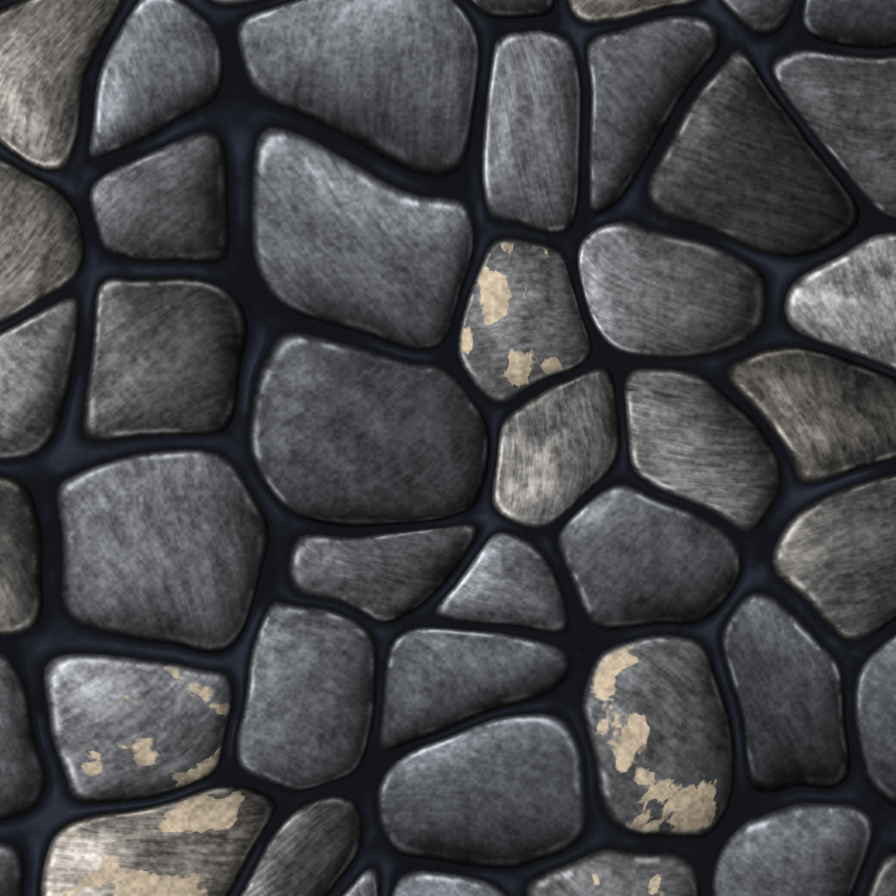
Write a WebGL 1 fragment shader that draws this texture.

```glsl
precision highp float;
// Dark, water-worn river pebbles bedded in blue-black grout.
// Rounded Voronoi cells give each stone a soft edge distance and slope,
// which drive the lighting, worn rims, scratches, grain and mineral patches.
uniform vec2 u_resolution;

float hash(vec2 p) {
  return fract(sin(dot(p, vec2(127.1, 311.7))) * 43758.5453);
}

vec2 hash2(vec2 p) {
  return vec2(hash(p), hash(p + 57.3));
}

float noise(vec2 p) {
  vec2 i = floor(p), f = fract(p);
  f = f * f * (3.0 - 2.0 * f);
  return mix(mix(hash(i), hash(i + vec2(1, 0)), f.x),
             mix(hash(i + vec2(0, 1)), hash(i + vec2(1, 1)), f.x), f.y);
}

float fbm(vec2 p) {
  float sum = 0.0, amp = 0.5;
  for (int i = 0; i < 5; i++) {
    sum += amp * noise(p);
    p = mat2(1.6, 1.2, -1.2, 1.6) * p + 7.1;
    amp *= 0.5;
  }
  return sum;
}

vec2 site(vec2 cell) {
  return cell + 0.5 + 0.78 * (hash2(cell) - 0.5);
}

// Returns the soft edge distance; also the outward slope, cell and centre.
float pebble(vec2 p, out vec2 outward, out vec2 id, out vec2 toCentre) {
  vec2 base = floor(p);
  float nearest = 9.0;
  for (int y = -1; y <= 1; y++) {
    for (int x = -1; x <= 1; x++) {
      vec2 cell = base + vec2(x, y);
      vec2 r = site(cell) - p;
      if (dot(r, r) < nearest) {
        nearest = dot(r, r);
        id = cell;
        toCentre = r;
      }
    }
  }
  float total = 0.0;
  outward = vec2(0.0);
  for (int y = -2; y <= 2; y++) {
    for (int x = -2; x <= 2; x++) {
      if (x == 0 && y == 0) continue;
      vec2 r = site(id + vec2(x, y)) - p;
      vec2 n = normalize(r - toCentre);
      float weight = exp(-dot(0.5 * (r + toCentre), n) / 0.06);
      total += weight;
      outward += weight * n;
    }
  }
  outward /= total;
  return -0.06 * log(total);
}

void main() {
  float side = min(u_resolution.x, u_resolution.y);
  vec2 uv = gl_FragCoord.xy / side;
  vec2 p = uv * 5.7 + 3.0;
  p += 0.7 * vec2(noise(p * 0.7), noise(p * 0.7 + 31.0));
  p += 0.09 * vec2(noise(p * 2.6 + 9.0), noise(p * 2.6 + 17.0));

  vec2 outward, id, toCentre;
  float edge = pebble(p, outward, id, toCentre);
  float kind = hash(id + 3.7), tilt = hash(id + 8.2);
  edge -= 0.025 + 0.035 * tilt * tilt;
  edge += 0.012 * (fbm(p * 7.0) - 0.5);

  // Surface coordinates turned separately for each stone
  float angle = 6.283 * tilt;
  vec2 q = mat2(cos(angle), sin(angle), -sin(angle), cos(angle)) * toCentre + id * 5.3;
  float mottle = fbm(q * 5.0);
  float scratch = fbm(q * vec2(9.0, 38.0));
  float grain = noise(uv * 260.0) + noise(uv * 140.0 + 40.0) - 1.0;

  // Domed sides around a flatter, gently tilted top
  float steep = 1.5 * exp(-max(edge, 0.0) / 0.1);
  vec2 lean = 0.5 * (hash2(id + 21.0) - 0.5) - 0.35 * toCentre;
  vec3 normal = normalize(vec3(outward * steep + lean, 1.0));
  float swing = 1.9 + 1.5 * kind;
  vec3 light = normalize(vec3(cos(swing), sin(swing), 1.0));
  float diffuse = max(dot(normal, light), 0.0);
  float gloss = pow(max(dot(normal, normalize(light + vec3(0, 0, 1))), 0.0), 24.0);

  float tone = mix(0.24, 0.47, hash(id + 14.0));
  float shade = tone * (0.28 + 0.98 * diffuse) + 0.1 * gloss * (0.4 + mottle);
  float rough = mix(0.35, 1.0, kind);
  shade *= 1.0 + rough * (0.9 * (mottle - 0.48) + 0.8 * (scratch - 0.48)) + 0.24 * grain;

  // Pale worn rim and the dark contact line below it
  float rim = exp(-pow((edge - 0.035) / 0.018, 2.0));
  shade += 0.26 * rim * smoothstep(0.36, 0.66, fbm(q * 8.0 + 4.0)) * (0.4 + diffuse);
  shade *= mix(0.4, 1.0, smoothstep(0.0, 0.04, edge));
  vec3 stone = shade * mix(vec3(0.97, 1.0, 1.05), vec3(1.04, 1.0, 0.95), kind * kind);

  // Cream mineral patches on a few stones
  float patches = step(0.86, hash(id + 33.0)) * smoothstep(0.55, 0.6, fbm(q * 4.0 + 11.0));
  vec3 cream = vec3(0.72, 0.66, 0.57) * (0.6 + 0.55 * diffuse + 0.2 * grain);
  stone = mix(stone, cream, patches * smoothstep(0.01, 0.05, edge));

  // Smooth grout, darkest beside the stones
  float sheen = smoothstep(0.35, 0.7, fbm(p * 2.5 + 5.0)) * smoothstep(0.0, 0.06, -edge);
  vec3 grout = mix(vec3(0.075, 0.08, 0.1), vec3(0.17, 0.19, 0.235), sheen);
  grout *= 1.0 + 0.08 * grain;

  float blur = 5.7 / side;
  gl_FragColor = vec4(mix(grout, stone, smoothstep(-blur, blur, edge)), 1.0);
}
```
